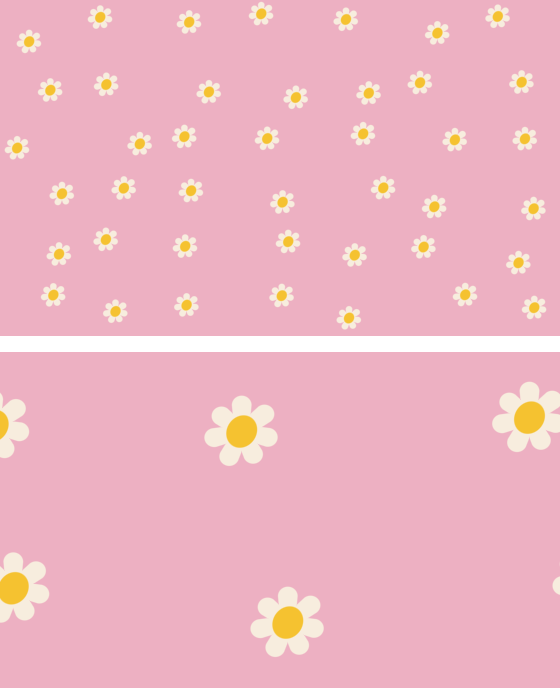
Top, the full canvas; bottom, a detail of the centre.
Reproduce this pattern procedurally as a WebGL 2 fragment shader.

```glsl
#version 300 es
precision highp float;
// Small cream daisies with golden centres, scattered over flat pink.
// Each cell of a coarse grid holds one jittered flower that stays inside it;
// petals are tapered capsules and the centre is a tilted ellipse.

uniform vec2 u_resolution;
out vec4 fragColor;

// Lengths are fractions of the canvas height
#define GRID vec2(7.0, 6.0)
#define JITTER vec2(0.64, 0.51)
#define PETALS 7
#define PETAL_REACH 0.0262
#define PETAL_RADIUS 0.0094
#define PETAL_UNEVENNESS 0.06
#define DISC_RADII vec2(0.0146, 0.0167)
#define DISC_TILT 0.6
#define PINK vec3(0.93, 0.69, 0.76)
#define CREAM vec3(0.97, 0.93, 0.87)
#define GOLD vec3(0.96, 0.76, 0.19)

const float TAU = 6.2831853;

vec2 hash22(vec2 p) {
  vec3 q = fract(p.xyx * vec3(0.1031, 0.1030, 0.0973));
  q += dot(q, q.yzx + 33.33);
  return fract((q.xx + q.yz) * q.zy);
}

// Capsule from the flower centre to the tip, wider towards the tip
float petalDistance(vec2 p, vec2 tip) {
  float along = clamp(dot(p, tip) / dot(tip, tip), 0.0, 1.0);
  return length(p - tip * along) - PETAL_RADIUS * mix(0.75, 1.0, along);
}

// Union of the petals, clockwise from the top
float petalsDistance(vec2 p) {
  p.x /= 1.04;
  float d = 1.0;
  for (int i = 0; i < PETALS; i++) {
    float angle = TAU * float(i) / float(PETALS);
    float reach = PETAL_REACH * (1.0 + PETAL_UNEVENNESS * sin(2.0 * angle));
    d = min(d, petalDistance(p, reach * vec2(sin(angle), cos(angle))));
  }
  return d;
}

float discDistance(vec2 p) {
  float c = cos(DISC_TILT), s = sin(DISC_TILT);
  vec2 q = vec2(c * p.x - s * p.y, s * p.x + c * p.y);
  return (length(q / DISC_RADII) - 1.0) * DISC_RADII.x;
}

float coverage(float d) {
  float softness = 0.8 / u_resolution.y;
  return 1.0 - smoothstep(-softness, softness, d);
}

void main() {
  // Position relative to the flower of this cell
  vec2 canvas = vec2(u_resolution.x / u_resolution.y, 1.0);
  vec2 gridPos = gl_FragCoord.xy / u_resolution * GRID;
  vec2 cell = floor(gridPos);
  vec2 offset = (hash22(cell + 17.0) - 0.5) * JITTER;
  vec2 p = (gridPos - cell - 0.5 - offset) * canvas / GRID;

  // Layers: background, petals, centre
  vec3 color = mix(PINK, CREAM, coverage(petalsDistance(p)));
  color = mix(color, GOLD, coverage(discDistance(p)));
  fragColor = vec4(color, 1.0);
}
```
